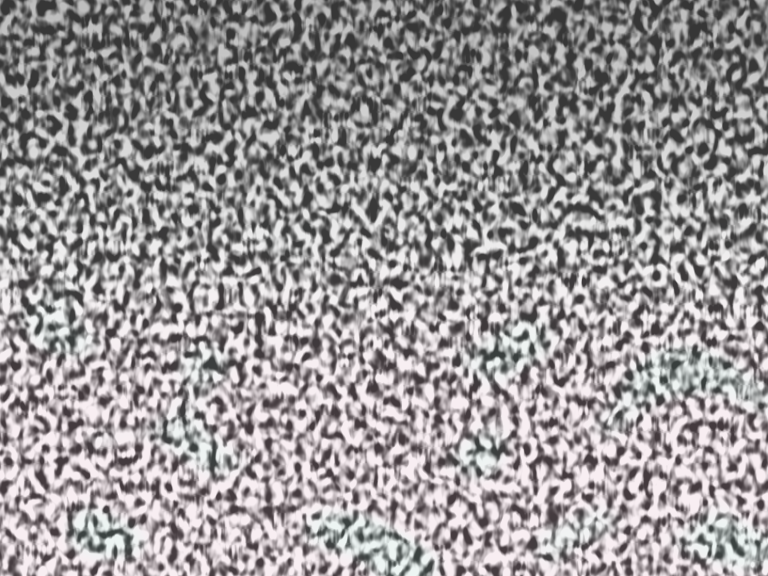
Write a Shadertoy shader that draws this texture.

```glsl
float hash(vec2 cell) {
    uvec2 q = uvec2(ivec2(cell) + 4096) * uvec2(1597334673u, 3812015801u);
    uint h = (q.x ^ q.y) * 1597334673u;
    h = (h ^ (h >> 15)) * 2246822519u;
    return float((h ^ (h >> 13)) >> 8) / 16777216.0;
}

float cornerSlope(vec2 cell, vec2 corner, vec2 f) {
    float angle = 6.2832 * hash(cell + corner);
    return dot(vec2(cos(angle), sin(angle)), f - corner);
}

float gradientNoise(vec2 p) {
    vec2 cell = floor(p), f = fract(p);
    vec2 w = f * f * f * (f * (f * 6.0 - 15.0) + 10.0);
    vec2 e = vec2(0.0, 1.0);
    return mix(mix(cornerSlope(cell, e.xx, f), cornerSlope(cell, e.yx, f), w.x),
               mix(cornerSlope(cell, e.xy, f), cornerSlope(cell, e.yy, f), w.x), w.y);
}

// Short worm-like grains, a little taller than wide
float grain(vec2 uv) {
    vec2 p = uv * vec2(61.0, 48.0);
    p += 0.35 * vec2(gradientNoise(p * 0.6 + 31.0), gradientNoise(p * 0.6 + 77.0));
    vec2 turned = mat2(0.8, 0.6, -0.6, 0.8) * p;
    return gradientNoise(p) + 0.65 * gradientNoise(turned * 1.35 + 150.0)
         + 0.16 * gradientNoise(p * vec2(3.1, 1.9) + 300.0);
}

// Fine upright ripples confined to scattered square blocks
float blockRipple(vec2 uv) {
    vec2 p = uv * 36.0;
    vec2 block = floor(p), f = fract(p);
    vec2 fade = smoothstep(0.0, 0.12, f) * (1.0 - smoothstep(0.88, 1.0, f));
    float rippled = step(0.72, hash(block + 500.0));
    float cycles = 2.0 + floor(2.0 * hash(block + 900.0));
    float phase = 6.2832 * hash(block + 1300.0);
    return rippled * fade.x * fade.y * cos(6.2832 * cycles * f.x + phase);
}

void mainImage(out vec4 fragColor, in vec2 fragCoord) {
    vec2 uv = fragCoord / iResolution.y;
    float height = uv.y;

    // Grain contrast, leaning towards light at the bottom
    float bias = mix(0.11, -0.06, smoothstep(0.0, 1.0, height));
    float level = grain(uv) + bias + 0.11 * blockRipple(uv);
    float tone = smoothstep(-0.43, 0.41, level);

    // Dimmer towards the top
    float dark = mix(0.25, 0.21, height);
    float light = mix(0.95, 0.74, smoothstep(0.45, 1.05, height));
    float grey = mix(dark, light, tone);

    // Faint pink and green patches low down
    float patches = gradientNoise(uv * vec2(5.0, 7.0) + 40.0);
    vec3 tint = mix(vec3(0.022, -0.016, 0.0), vec3(-0.02, 0.01, 0.004),
                    smoothstep(0.1, 0.4, patches));
    vec3 color = vec3(grey) + tint * (1.0 - smoothstep(0.25, 0.65, height));

    fragColor = vec4(clamp(color, 0.0, 1.0), 1.0);
}
```
